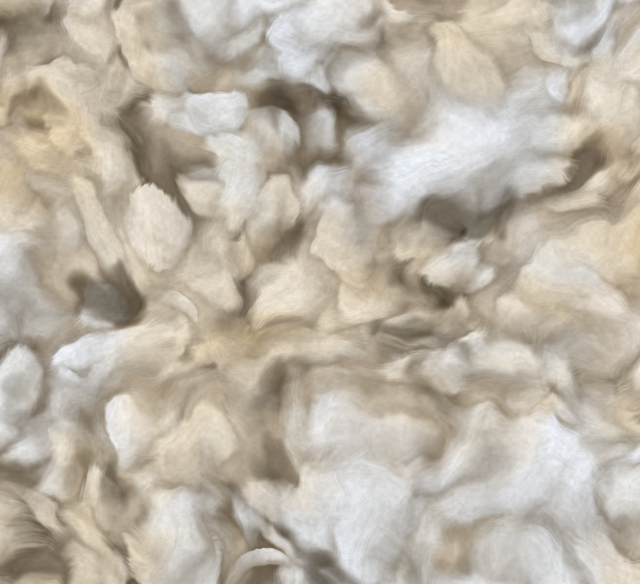
Give the GLSL for this texture, as a WebGL 1 fragment shader.

```glsl
precision highp float;
// Raw sheep fleece: soft locks of white and cream wool melting into each other.
uniform vec2 u_resolution;

float hash(vec2 p) {
  return fract(sin(dot(p, vec2(127.1, 311.7))) * 43758.5);
}

float noise(vec2 p) {
  vec2 i = floor(p), f = fract(p);
  f = f * f * (3.0 - 2.0 * f);
  return mix(mix(hash(i), hash(i + vec2(1.0, 0.0)), f.x),
             mix(hash(i + vec2(0.0, 1.0)), hash(i + 1.0), f.x), f.y);
}

float fbm(vec2 p) {
  float sum = 0.0, amp = 0.5;
  for (int i = 0; i < 4; i++) {
    sum += amp * noise(p);
    p = mat2(1.6, 1.2, -1.2, 1.6) * p + 7.3;
    amp *= 0.5;
  }
  return sum / 0.94;
}

// Lumpy surface of the wool
float billow(vec2 p) {
  return 0.5 * abs(2.0 * noise(p * 9.0) - 1.0) + 0.8 * fbm(p * 15.0);
}

// Thin bright strands running along x
float strands(vec2 p) {
  p.y += 0.7 * noise(p * vec2(0.7, 0.15));
  return 1.0 - abs(2.0 * noise(p) - 1.0);
}

// Draws one layer of curved locks over the wool below
vec3 lockLayer(vec3 wool, vec2 p, float scale, float seed, float cover, vec3 tint, float relief, float ragged) {
  vec2 home = floor(p * scale);
  for (int j = -1; j <= 1; j++) {
    for (int i = -1; i <= 1; i++) {
      vec2 cell = home + vec2(float(i), float(j));
      vec2 id = cell + seed * 17.0;
      if (hash(id + 3.1) > cover) continue;
      vec2 center = cell + 0.2 + 0.6 * vec2(hash(id), hash(id + 5.7));

      // Locks follow a slowly turning flow
      float angle = -0.8 + 4.0 * (noise(center / scale * 2.3 + 4.0) - 0.5) + 1.6 * (hash(id + 9.2) - 0.5);
      vec2 along = vec2(cos(angle), sin(angle));
      vec2 side = vec2(-along.y, along.x);
      vec2 d = p * scale - center;
      vec2 q = vec2(dot(d, along), dot(d, side));
      q.y += 0.9 * (hash(id + 1.9) - 0.5) * q.x * q.x;
      vec2 local = q / scale;
      q /= vec2(mix(0.5, 0.9, hash(id + 6.4)), mix(0.22, 0.52, hash(id + 8.8)));
      float r = length(q);
      if (r > 1.7) continue;

      float fibre = strands(local * vec2(24.0, 150.0) + id);
      float edge = r + 1.1 * (ragged - 0.5) + 0.12 * (fibre - 0.5);

      // The tail of a lock dissolves into the fleece
      float present = mix(1.0, smoothstep(-0.8, 0.5, q.x), step(0.3, hash(id + 4.6)));
      float halo = present * (1.0 - smoothstep(0.75, 1.4, edge));
      wool *= 1.0 - halo * vec3(0.13, 0.145, 0.165);

      // Round body lit from the upper left
      vec2 slope = along * q.x * 0.4 + side * q.y * 0.9;
      vec3 normal = normalize(vec3(slope, sqrt(max(1.0 - r * r, 0.1)) + 0.35));
      float light = dot(normal, normalize(vec3(-0.4, 0.6, 0.75))) + relief;
      float lit = smoothstep(-0.35, 1.0, light);
      vec3 body = tint + 0.09 * (hash(id + 2.3) - 0.5) * vec3(0.4, 0.7, 1.3);
      body *= mix(vec3(0.67, 0.63, 0.57), vec3(1.03), lit) * (0.97 + 0.05 * fibre);

      // Some outlines are crisp, others hazy
      float inner = mix(0.35, 0.88, hash(id + 7.9));
      wool = mix(wool, body, 0.92 * present * (1.0 - smoothstep(inner, 1.06, edge)));
    }
  }
  return wool;
}

void main() {
  vec2 p = gl_FragCoord.xy / u_resolution.y;

  // Bend the plane so that outlines wander
  vec2 w = p + 0.2 * (vec2(fbm(p * 3.2), fbm(p * 3.2 + 31.0)) - 0.5);
  w += 0.07 * (vec2(fbm(w * 10.0), fbm(w * 10.0 + 19.0)) - 0.5);

  float relief = 1.0 * (billow(w) - billow(w + vec2(-0.009, 0.013)));
  float ragged = fbm(w * 11.0 + 2.0);

  // Cool white, cream and yellowed regions
  float warmth = 0.65 * fbm(w * 2.4 + 11.0) + 0.35 * fbm(w * 7.0 + 3.0);
  vec3 tint = mix(vec3(0.89, 0.90, 0.91), vec3(0.90, 0.86, 0.79), smoothstep(0.36, 0.54, warmth));
  tint = mix(tint, vec3(0.90, 0.81, 0.65), 0.8 * smoothstep(0.54, 0.70, warmth));

  // Shaded wool deep in the gaps
  vec3 wool = mix(vec3(0.46, 0.41, 0.34), vec3(0.80, 0.75, 0.67), smoothstep(0.25, 0.6, fbm(w * 7.0)));
  wool *= 1.0 + 0.3 * relief;

  // Large and small locks in turn
  for (int k = 0; k < 5; k++) {
    float n = float(k);
    float scale = 2.7 + 1.7 * mod(2.0 * n, 5.0);
    wool = lockLayer(wool, w + n * 0.37, scale, n + 1.0, 0.95 - 0.1 * n, tint, relief, ragged);
  }

  // Small dark hollows between the locks
  float hollow = smoothstep(0.64, 0.80, fbm(w * 6.0 + 43.0));
  wool *= 1.0 - hollow * vec3(0.42, 0.45, 0.50);

  // Loose crossing fibres and fine fuzz
  vec2 turned = mat2(0.8, 0.6, -0.6, 0.8) * w;
  float fuzz = strands(w * vec2(50.0, 190.0)) + strands(turned.yx * vec2(45.0, 170.0)) - 1.0;
  wool *= 1.0 + 0.03 * fuzz + 0.09 * (fbm(p * 150.0) - 0.5);

  gl_FragColor = vec4(clamp(wool, 0.0, 1.0), 1.0);
}
```
